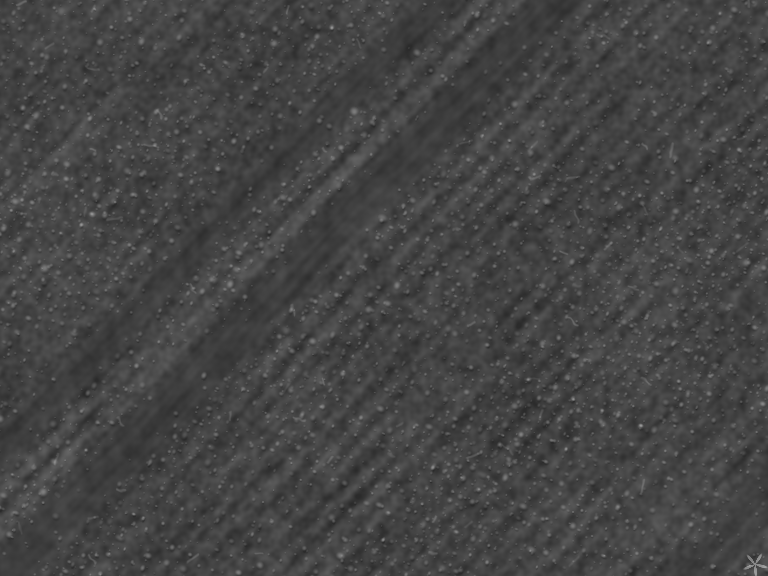
A WebGL 1 fragment shader for this texture:

```glsl
precision highp float;
uniform vec2 u_resolution;

float hash(vec2 p) {
  vec3 q = fract(vec3(p.xyx) * 0.1031);
  q += dot(q, q.yzx + 33.33);
  return fract((q.x + q.y) * q.z);
}

vec2 hash2(vec2 p) {
  return vec2(hash(p + 17.3), hash(p + 61.7));
}

float cornerSlope(vec2 cell, vec2 offset) {
  float angle = 6.2832 * hash(cell);
  return dot(vec2(cos(angle), sin(angle)), offset);
}

float gradientNoise(vec2 p) {
  vec2 i = floor(p), f = p - i;
  vec2 u = f * f * f * (f * (f * 6.0 - 15.0) + 10.0);
  vec2 e = vec2(1.0, 0.0);
  float low = mix(cornerSlope(i, f), cornerSlope(i + e, f - e), u.x);
  float high = mix(cornerSlope(i + e.yx, f - e.yx), cornerSlope(i + 1.0, f - 1.0), u.x);
  return 1.4 * mix(low, high, u.y);
}

// Position along (x) and across (y) the slightly wavering furrows
vec2 furrowFrame(vec2 p) {
  vec2 f = vec2(dot(p, vec2(0.695, 0.719)), dot(p, vec2(0.719, -0.695)));
  f.y += 0.006 * gradientNoise(p * 2.5 + 40.0);
  return f;
}

float band(float x, float halfWidth) {
  return 1.0 - smoothstep(0.5 * halfWidth, 1.4 * halfWidth, abs(x));
}

float wheelTracks(float across) {
  float tracks = max(band(across - 0.005, 0.038), 0.85 * band(across + 0.15, 0.026));
  return max(tracks, 0.7 * band(across - 0.86, 0.04));
}

// Chance of finding stones at a place
float stoniness(vec2 p) {
  vec2 f = furrowFrame(p);
  float patches = 0.48 + 0.5 * gradientNoise(p * 4.0 + 9.0);
  patches += 0.5 * gradientNoise(f * vec2(3.0, 24.0) + 70.0);
  patches += 0.2 * band(f.y - 0.5, 0.09);
  return clamp(patches, 0.06, 0.9) * (1.0 - 0.94 * wheelTracks(f.y));
}

// Scattered soft stones: light tops with a faint shadow below right
float stones(vec2 p, float size, float seed) {
  vec2 q = mat2(0.92, 0.39, -0.39, 0.92) * p / size;
  vec2 cell = floor(q);
  vec2 center = cell + 0.5 + 0.5 * (hash2(cell + seed) - 0.5);
  vec2 place = mat2(0.92, -0.39, 0.39, 0.92) * (cell + 0.5) * size;
  float present = step(hash(cell + seed + 5.0), stoniness(place));
  float radius = mix(0.12, 0.23, pow(hash(cell + seed + 29.0), 1.5));
  vec2 d = q - center;
  d *= 1.0 + 0.5 * (hash2(cell + seed + 83.0) - 0.4);
  float top = 1.0 - smoothstep(0.1 * radius, 1.35 * radius, length(d));
  float shadow = 1.0 - smoothstep(0.2 * radius, 1.3 * radius, length(d - vec2(0.08, -0.12)));
  float shade = mix(0.35, 1.0, hash(cell + seed + 47.0));
  return present * (shade * top - 0.25 * shadow * (1.0 - top));
}

// Short pale straws at random angles
float straws(vec2 p) {
  vec2 q = p / 0.06;
  vec2 cell = floor(q);
  vec2 d = q - cell - 0.5 - 0.4 * (hash2(cell + 7.0) - 0.5);
  float angle = 3.1416 * hash(cell + 13.0);
  vec2 axis = vec2(cos(angle), sin(angle));
  float reach = mix(0.06, 0.2, hash(cell + 19.0));
  d += 0.04 * gradientNoise(q * 5.0);
  float dist = length(d - axis * clamp(dot(d, axis), -reach, reach));
  float present = step(hash(cell + 23.0), 0.4 * stoniness((cell + 0.5) * 0.06));
  return present * mix(0.4, 1.0, hash(cell + 37.0)) * (1.0 - smoothstep(0.0, 0.06, dist));
}

void main() {
  vec2 p = gl_FragCoord.xy / u_resolution.y;
  vec2 f = furrowFrame(p);
  float tracks = wheelTracks(f.y);
  float loose = 1.0 - 0.65 * tracks;

  // Cloddy soil with streaks drawn out along the furrows
  float soil = 0.263;
  soil += loose * (0.04 * gradientNoise(p * 85.0) + 0.045 * gradientNoise(p * 46.0 + 11.0));
  soil += 0.025 * gradientNoise(p * 22.0 + 57.0) + 0.025 * gradientNoise(p * 5.0 + 3.0);
  soil += 0.038 * gradientNoise(f * vec2(3.0, 48.0));
  soil += 0.022 * gradientNoise(f * vec2(12.0, 90.0));

  // Repeating ridges
  float wobble = 1.1 * gradientNoise(f * vec2(5.0, 9.0) + 20.0);
  float strength = mix(0.01, 0.019, smoothstep(0.0, 0.08, f.y));
  strength *= 1.0 + 0.8 * gradientNoise(p * 4.0 + 31.0);
  soil += strength * (1.0 - tracks) * sin(6.2832 * f.y / 0.036 + wobble);

  // Pressed wheel tracks with angled tread marks
  float tread = sin(6.2832 * (f.x - 0.8 * abs(f.y - 0.005)) / 0.046);
  soil += tracks * (0.009 * tread - 0.028);

  // Smooth raised edges beside the tracks
  soil += 0.045 * band(f.y + 0.055, 0.013) + 0.025 * band(f.y + 0.095, 0.012);
  soil += 0.04 * band(f.y + 0.435, 0.011) + 0.03 * band(f.y - 0.755, 0.018);

  // Stones and straw
  soil += 0.2 * stones(p, 0.03, 3.0);
  soil += 0.17 * stones(p + 0.15, 0.021, 101.0);
  soil += 0.12 * stones(p, 0.015, 211.0);
  soil += 0.13 * straws(p);

  // Small pale plant with five leaves
  vec2 d = p - vec2(1.311, 0.02);
  float leaf = 0.021 * pow(abs(cos(2.5 * atan(d.y, d.x) + 0.6)), 4.0);
  soil += 0.28 * (1.0 - smoothstep(leaf - 0.003, leaf + 0.003, length(d)));

  gl_FragColor = vec4(vec3(clamp(soil, 0.17, 0.65)), 1.0);
}
```
